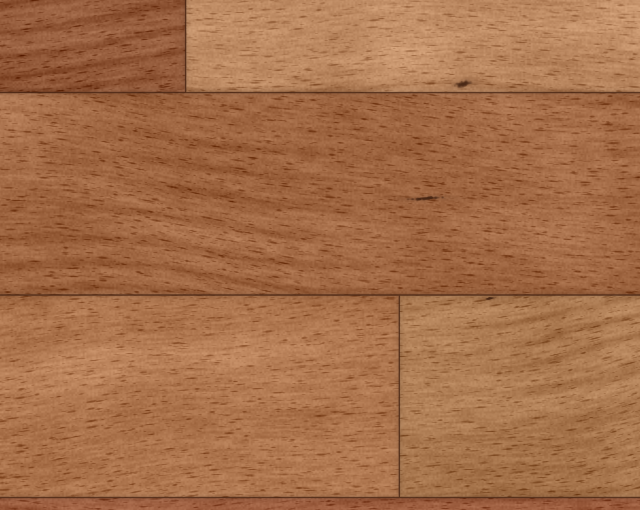
Reproduce this texture procedurally as a Shadertoy shader.

```glsl
// Beech plank floor: staggered boards with pore flecks, wavy grain and small knots.

// Layout, in canvas heights
const float BOARD_HEIGHT = 0.397;
const float BOARD_LENGTH = 2.6;
const vec2  BOARD_ORIGIN = vec2(0.783, 0.0245);
const float ROW_SHIFT    = 1.0905;
const float SEAM_WIDTH   = 0.0012;
const float SHADOW_WIDTH = 0.005;

// Strengths
const float BAND_AMOUNT  = 0.17;
const float CLOUD_AMOUNT = 0.06;
const float RING_AMOUNT  = 0.075;
const float FIBRE_AMOUNT = 0.075;
const float SPECK_AMOUNT = 0.06;
const float FLECK_AMOUNT = 0.16;

// Colours
const vec3 SEAM_COLOUR = vec3(0.29, 0.15, 0.08);
const vec3 KNOT_COLOUR = vec3(0.27, 0.14, 0.07);
const vec3 SHADE_TINT  = vec3(0.95, 1.0, 0.97);

// Board base colour (rgb) and grain slope (w)
const int BOARD_KINDS = 6;
const vec4 BOARDS[BOARD_KINDS] = vec4[](
    vec4(0.60, 0.35, 0.23, 0.02), vec4(0.705, 0.485, 0.33, 0.04),
    vec4(0.665, 0.47, 0.31, 0.17), vec4(0.635, 0.412, 0.268, -0.08),
    vec4(0.585, 0.36, 0.235, 0.15), vec4(0.745, 0.545, 0.39, -0.04));

// Knots: centre (xy) and half size (zw)
const int KNOT_COUNT = 3;
const vec4 KNOTS[KNOT_COUNT] = vec4[](
    vec4(0.908, 0.835, 0.018, 0.007),
    vec4(0.837, 0.611, 0.038, 0.004),
    vec4(0.961, 0.415, 0.011, 0.003));

float hash(vec2 p) {
    vec3 q = fract(p.xyx * vec3(0.1031, 0.1030, 0.0973));
    q += dot(q, q.yzx + 33.33);
    return fract((q.x + q.y) * q.z);
}

float noise(vec2 p) {
    vec2 i = floor(p), f = fract(p);
    f = f * f * (3.0 - 2.0 * f);
    vec2 e = vec2(0.0, 1.0);
    return mix(mix(hash(i), hash(i + e.yx), f.x),
               mix(hash(i + e.xy), hash(i + e.yy), f.x), f.y);
}

float layeredNoise(vec2 p) {
    float sum = 0.0, gain = 0.5;
    for (int i = 0; i < 4; i++) {
        sum += gain * noise(p);
        p = p * 2.07 + 17.3;
        gain *= 0.5;
    }
    return sum / 0.9375;
}

// Cellular field of short tapered pores, one per jittered cell
float flecks(vec2 p) {
    vec2 home = floor(p);
    float dark = 0.0;
    for (int y = -1; y <= 1; y++)
    for (int x = -1; x <= 1; x++) {
        vec2 cell = home + vec2(x, y);
        vec2 rnd = vec2(hash(cell), hash(cell + 71.7));
        vec2 size = vec2(mix(0.2, 0.55, rnd.y), mix(0.15, 0.27, rnd.x));
        float d = length((p - cell - rnd) / size);
        float strength = smoothstep(0.15, 0.9, hash(cell + 37.1));
        dark = max(dark, strength * (1.0 - smoothstep(0.2, 1.0, d)));
    }
    return dark;
}

// Lightness change of the wood at p, for one board
float woodShade(vec2 p, float slope, float seed) {
    vec2 g = p;
    g.y -= slope * (p.x - 0.6) + 0.018 * sin(p.x * 4.0 + seed)
         + 0.007 * sin(p.x * 9.0 + p.y * 7.0 + seed * 2.0);
    vec2 s = vec2(seed, seed * 1.7);
    float bands = layeredNoise(g * vec2(1.6, 10.0) + s) - 0.5;
    float clouds = noise(p * vec2(7.0, 2.5) + s) - 0.5;
    float wave = sin(g.y * 120.0 + 9.0 * noise(g * vec2(2.0, 7.0) + s));
    float mask = smoothstep(0.4, 0.75, noise(p * vec2(2.2, 5.0) + s + 9.0));
    float rings = pow(0.5 + 0.5 * wave, 3.0) * mask;
    float fibre = noise(g * vec2(28.0, 210.0) + s) - 0.5;
    float speck = noise(p * 270.0 + s) - 0.5;
    float pores = max(flecks(g * vec2(29.0, 80.0) + s),
                      0.6 * flecks(g * vec2(47.0, 125.0) + s + 5.0));
    return BAND_AMOUNT * bands + CLOUD_AMOUNT * clouds - RING_AMOUNT * rings
         + FIBRE_AMOUNT * fibre + SPECK_AMOUNT * speck - FLECK_AMOUNT * pores;
}

void mainImage(out vec4 fragColor, in vec2 fragCoord) {
    vec2 p = fragCoord / iResolution.y;
    float pixel = 1.0 / iResolution.y;

    // Board lookup
    float row = floor((p.y - BOARD_ORIGIN.y) / BOARD_HEIGHT);
    vec2 board = vec2((p.x - BOARD_ORIGIN.x - row * ROW_SHIFT) / BOARD_LENGTH,
                      (p.y - BOARD_ORIGIN.y) / BOARD_HEIGHT);
    float kind = mod(2.0 * row + floor(board.x) + 2.0, float(BOARD_KINDS));
    vec4 base = BOARDS[int(kind + 0.5)];

    // Wood
    vec3 colour = base.rgb + SHADE_TINT * woodShade(p, base.w, kind * 13.7 + 4.0);

    // Knots with a soft halo
    for (int i = 0; i < KNOT_COUNT; i++) {
        vec2 d = (p - KNOTS[i].xy) / KNOTS[i].zw;
        d.y -= 0.4 * sin(d.x * 2.0);
        float r = length(d) + 0.5 * (noise(p * 220.0) - 0.5);
        float cover = 0.75 * (1.0 - smoothstep(0.3, 1.1, r)) + 0.2 * exp(-0.5 * r * r);
        colour = mix(colour, KNOT_COLOUR, cover);
    }

    // Seams
    vec2 edge = (0.5 - abs(fract(board) - 0.5)) * vec2(BOARD_LENGTH, BOARD_HEIGHT);
    float gap = min(edge.x, edge.y);
    float line = 1.0 - smoothstep(SEAM_WIDTH - 0.5 * pixel, SEAM_WIDTH + 0.7 * pixel, gap);
    colour *= 1.0 - 0.12 * exp(-gap / SHADOW_WIDTH);
    colour = mix(colour, SEAM_COLOUR, 0.8 * line);

    fragColor = vec4(clamp(colour, 0.0, 1.0), 1.0);
}
```
